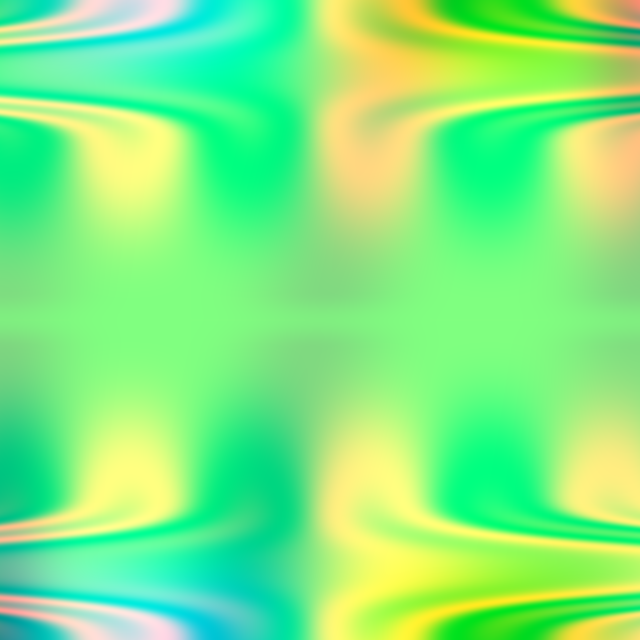
This background is drawn by a Shadertoy shader. Its source:

```glsl
const float PI = 3.14159265;
const float WAVE_FREQ = 8.4;      // horizontal frequency of the red wave
const float FREQ_DIP = 6.4;       // frequency lost inside the stretched bands
const float BAND_HEIGHT = 0.778;  // distance of the bands from the middle
const float BAND_WIDTH = 0.131;
const float WAVE_SHIFT = 0.03;
const float FOLD_AMOUNT = 3.1;    // phase swing; above PI/2 the tones fold back
const float FOLD_RISE = 1.963;
const float SHADE_DEPTH = 0.15;
const float SHADE_TWIST = 0.17;
const float SHADE_LEAN = 0.25;
const float RIM_SHADE = 0.13;
const float BLUE_SWING = 0.4;

// Sine of a sine: its frequency and strength both vary with height
float foldedWave(vec2 p) {
    float h = abs(p.y);
    float band = exp(-pow(abs(h - BAND_HEIGHT) / BAND_WIDTH, 3.0));
    float freq = WAVE_FREQ - FREQ_DIP * band;
    float swing = FOLD_AMOUNT * pow(sin(FOLD_RISE * h), 3.0);
    return 0.5 + 0.5 * sin(swing * sin(freq * (p.x + WAVE_SHIFT)));
}

// Soft columns that lean away from the centre, with a light seam across
float columnShade(vec2 p) {
    float h = abs(p.y);
    float lean = SHADE_LEAN * p.y * (1.0 - p.x * p.x);
    float column = pow(cos(PI * (p.x - lean)), 4.0);
    float seam = mix(0.45, 1.0, smoothstep(0.0, 0.09, h));
    float rim = smoothstep(0.75, 1.0, h) * smoothstep(0.15, 0.5, abs(p.x));
    return column * (SHADE_DEPTH * seam + SHADE_TWIST * p.x * p.y) + RIM_SHADE * rim;
}

// Cool on the left and warm on the right, near the upper and lower edges
float coolTint(vec2 p) {
    float edge = smoothstep(0.55, 0.95, abs(p.y));
    return 0.5 - BLUE_SWING * edge * sin((2.3 + 0.7 * edge) * p.x);
}

void mainImage(out vec4 fragColor, in vec2 fragCoord) {
    vec2 p = 2.0 * fragCoord / iResolution.xy - 1.0;
    vec3 color = vec3(foldedWave(p), 1.0 - columnShade(p), coolTint(p));
    fragColor = vec4(clamp(color, 0.0, 1.0), 1.0);
}
```
